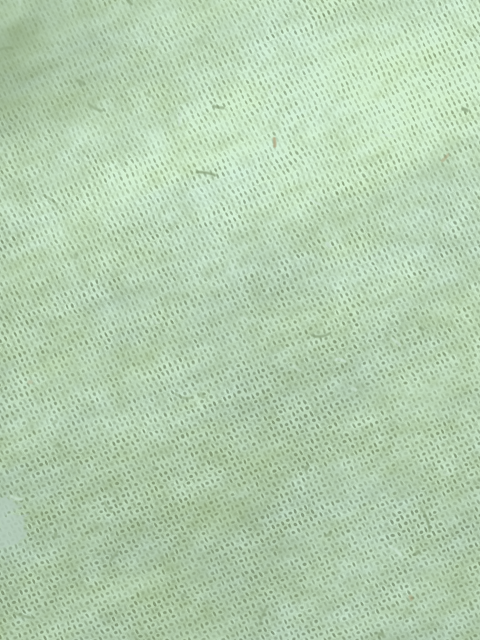
Write a WebGL 2 fragment shader that draws this texture.

```glsl
#version 300 es
precision highp float;
// Pale green woven cloth under soft uneven light, with scattered lint and fibres.

#define SHADE vec3(0.56, 0.65, 0.53)
#define LIGHT vec3(0.80, 0.91, 0.79)
#define THREAD vec2(0.0113, 0.0136)
#define WEAVE_ANGLE 0.38
#define WEAVE_LEAN 0.12
#define WEAVE_DEPTH 0.74
#define WEAVE_WOBBLE 0.008
#define STREAK_DEPTH 0.32
#define MOTTLE_DEPTH 0.42
#define LINT_CELL 0.105
#define LINT_SHARE 0.42
#define SOFTNESS 0.0026

uniform vec2 u_resolution;
out vec4 fragColor;

float hash(vec2 cell, uint seed) {
    uvec2 k = uvec2(ivec2(cell));
    uint h = k.x * 1597u + k.y * 51749u + seed * 7919u;
    h = (h ^ (h >> 16)) * 73244475u;
    h = (h ^ (h >> 15)) * 73244475u;
    h ^= h >> 16;
    return float(h & 65535u) / 65535.0;
}

float noise(vec2 p, uint seed) {
    vec2 i = floor(p), f = fract(p);
    f = f * f * (3.0 - 2.0 * f);
    float low = mix(hash(i, seed), hash(i + vec2(1, 0), seed), f.x);
    float high = mix(hash(i + vec2(0, 1), seed), hash(i + vec2(1, 1), seed), f.x);
    return mix(low, high, f.y);
}

// Layered noise centred on zero.
float cloud(vec2 p, uint seed) {
    float sum = 0.0, gain = 0.5;
    for (uint k = 0u; k < 4u; k++) {
        sum += gain * (noise(p, seed + k) - 0.5);
        p = p * 2.03 + 7.1;
        gain *= 0.55;
    }
    return sum;
}

mat2 rotation(float a) {
    return mat2(cos(a), -sin(a), sin(a), cos(a));
}

float glow(vec2 p, vec2 centre, vec2 radius) {
    vec2 d = rotation(WEAVE_ANGLE) * (p - centre) / radius;
    return exp(-dot(d, d));
}

// Broad light and shadow over the sheet.
float lighting(vec2 p) {
    float tone = 0.46 + 0.20 * p.y;
    tone += 0.30 * glow(p, vec2(0.84, 1.12), vec2(0.42, 0.17));
    tone += 0.18 * glow(p, vec2(0.27, 0.97), vec2(0.35, 0.12));
    tone -= 0.42 * glow(p, vec2(0.00, 1.22), vec2(0.22, 0.16));
    tone -= 0.15 * glow(p, vec2(0.38, 0.27), vec2(0.32, 0.12));
    return tone - 0.10 * exp(-p.x / 0.06);
}

// Dark gaps between threads: upright strokes, turned flat on every other cell
// where the basket look is strong.
float weave(vec2 q, float basket) {
    q += WEAVE_WOBBLE * vec2(cloud(q * 22.0, 11u), cloud(q * 22.0, 17u));
    vec2 g = q / THREAD;
    g.x += WEAVE_LEAN * g.y;
    vec2 cell = floor(g);
    vec2 shift = vec2(hash(cell, 1u), hash(cell, 2u)) - 0.5;
    float odd = mod(cell.x + cell.y, 2.0);
    vec2 d = fract(g) - 0.5 - 0.18 * shift;
    d *= mix(vec2(1.2, 0.75), vec2(0.75, 1.2), odd * basket);
    float gap = 1.0 - smoothstep(0.08, 0.44, length(d));
    float ridge = 0.10 * cos(6.2832 * g.y);
    return (gap - 0.28) * (0.55 + 0.9 * hash(cell, 3u)) + ridge;
}

// Short curved fibres and specks: pale, dark or rust coloured.
vec3 addLint(vec3 colour, vec2 p) {
    vec2 home = floor(p / LINT_CELL);
    for (int k = 0; k < 9; k++) {
        vec2 cell = home + vec2(k % 3 - 1, k / 3 - 1);
        if (hash(cell, 31u) > LINT_SHARE) continue;
        vec2 centre = (cell + vec2(hash(cell, 32u), hash(cell, 33u))) * LINT_CELL;
        vec2 d = rotation(6.2832 * hash(cell, 34u)) * (p - centre);
        float size = hash(cell, 35u);
        float reach = mix(0.002, 0.024, size * size * size);
        d.y += (hash(cell, 36u) - 0.5) * 30.0 * d.x * d.x;
        d.x -= clamp(d.x, -reach, reach);
        float width = mix(0.0046, 0.0024, size);
        float cover = 1.0 - smoothstep(width - SOFTNESS, width + SOFTNESS, length(d));
        float kind = hash(cell, 37u);
        vec3 tint = kind < 0.45 ? vec3(0.82, 0.91, 0.84) : vec3(0.51, 0.60, 0.46);
        if (kind > 0.95) tint = vec3(0.66, 0.60, 0.46);
        colour = mix(colour, tint, cover * mix(0.3, 0.7, hash(cell, 38u)));
    }
    return colour;
}

void main() {
    vec2 p = gl_FragCoord.xy / u_resolution.x;
    vec2 q = rotation(WEAVE_ANGLE) * p;

    // Tone: light, streaks along the threads, fine mottling and the weave.
    float mottle = cloud(q * vec2(26.0, 42.0), 41u);
    float blur = glow(p, vec2(0.0, 1.25), vec2(0.30, 0.22));
    float basket = 0.9 * (1.0 - smoothstep(0.35, 1.0, p.y + 0.6 * cloud(p * 3.0, 71u)));
    float strength = (1.0 - 0.75 * blur) * (1.0 + 1.2 * cloud(q * vec2(9.0, 20.0), 81u));
    float tone = lighting(p) + STREAK_DEPTH * cloud(q * vec2(4.0, 13.0), 51u);
    tone += MOTTLE_DEPTH * mottle - WEAVE_DEPTH * strength * weave(q, basket);
    vec3 colour = mix(SHADE, LIGHT, clamp(tone, -0.2, 1.15));

    // Drift between yellowish and cooler green.
    colour.b += 0.07 * cloud(q * vec2(6.0, 14.0), 61u) + 0.04 * mottle;

    // Pale scuff at the left edge, then the lint.
    float scuff = length((p - vec2(0.018, 0.235)) * vec2(1.0, 0.45)) + 0.05 * mottle;
    colour = mix(colour, vec3(0.71, 0.80, 0.74), 0.8 * (1.0 - smoothstep(0.020, 0.032, scuff)));
    fragColor = vec4(addLint(colour, p), 1.0);
}
```
